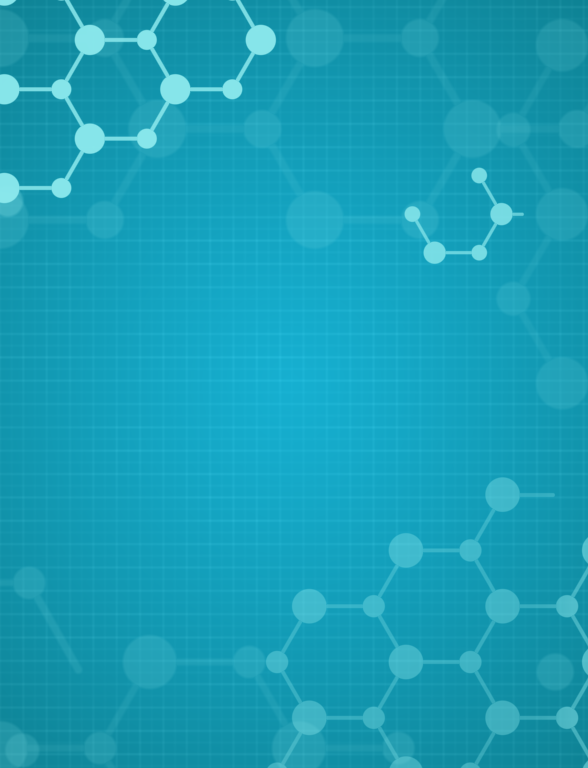
Give the GLSL for this background, as a Shadertoy shader.

```glsl
const vec3 CENTRE_BLUE = vec3(0.09, 0.69, 0.82);
const vec3 EDGE_TEAL = vec3(0.06, 0.515, 0.585);
const vec3 PALE_AQUA = vec3(0.55, 0.915, 0.93);
const float HALF_SQRT3 = 0.8660254;

// Anti-aliased coverage of a signed distance
float cover(float dist, float pixel) {
    return 1.0 - smoothstep(-pixel, pixel, dist);
}

float disc(vec2 p, vec2 centre, float radius, float pixel) {
    return cover(length(p - centre) - radius, pixel);
}

float bond(vec2 p, vec2 a, vec2 b, float halfWidth, float pixel) {
    vec2 ab = b - a;
    float t = clamp(dot(p - a, ab) / dot(ab, ab), 0.0, 1.0);
    return cover(length(p - a - ab * t) - halfWidth, pixel);
}

// Gradient noise
vec2 hashGradient(vec2 cell) {
    float angle = 6.2832 * fract(sin(dot(cell, vec2(127.1, 311.7))) * 43758.5);
    return vec2(cos(angle), sin(angle));
}

float gradientNoise(vec2 p) {
    vec2 i = floor(p), f = fract(p);
    vec2 u = f * f * f * (f * (f * 6.0 - 15.0) + 10.0);
    vec2 e = vec2(1.0, 0.0);
    float low = mix(dot(hashGradient(i), f),
                    dot(hashGradient(i + e), f - e), u.x);
    float high = mix(dot(hashGradient(i + e.yx), f - e.yx),
                     dot(hashGradient(i + 1.0), f - 1.0), u.x);
    return mix(low, high, u.y);
}

// Soft woven lines, repeated on both axes
float gridLines(vec2 p, float period, vec2 phase, float halfWidth) {
    vec2 d = abs(fract(p / period - phase + 0.5) - 0.5) * period;
    vec2 lines = 1.0 - smoothstep(vec2(0.0), vec2(halfWidth), d);
    return lines.x * 0.7 + lines.y;
}

bool inside(vec2 node, vec2 centre, vec2 radii) {
    return length((node - centre) / radii) < 1.0;
}

// Honeycomb of large and small atoms, kept within an ellipse.
// size = large radius, small radius, bond half width
float molecule(vec2 p, vec2 origin, float edge, vec3 size,
               vec2 centre, vec2 radii, float bondAlpha, float pixel) {
    vec2 q = (p - origin) / edge;
    float column = round(q.x / 1.5);
    float row = round((q.y / HALF_SQRT3 - column) * 0.5);
    float atoms = 0.0, bonds = 0.0;
    for (int k = 0; k < 9; k++) {
        float i = column + float(k % 3 - 1);
        float j = row + float(k / 3 - 1);
        vec2 large = origin + edge * vec2(1.5 * i, HALF_SQRT3 * (i + 2.0 * j));
        bool keepLarge = inside(large, centre, radii);
        if (keepLarge) atoms = max(atoms, disc(p, large, size.x, pixel));
        for (int n = 0; n < 3; n++) {
            float angle = float(n) * 2.0943951;
            vec2 small = large + edge * vec2(cos(angle), sin(angle));
            if (!inside(small, centre, radii)) continue;
            atoms = max(atoms, disc(p, small, size.y, pixel));
            if (keepLarge) bonds = max(bonds, bond(p, large, small, size.z, pixel));
        }
    }
    return max(atoms, bonds * bondAlpha);
}

void mainImage(out vec4 fragColor, in vec2 fragCoord) {
    vec2 p = fragCoord / iResolution.y;
    float pixel = 0.9 / iResolution.y;
    float soft = max(pixel, 0.0025);

    // Radial glow
    float reach = length((p - vec2(0.38, 0.5)) * vec2(1.1, 1.0));
    vec3 color = mix(CENTRE_BLUE, EDGE_TEAL, min(pow(reach / 0.65, 1.2), 1.0));

    // Woven grid with uneven threads
    float weave = gridLines(p, 0.0304, vec2(0.0, 0.59), 0.003)
                + 0.7 * gridLines(p, 0.0152, vec2(0.0, 0.18), 0.0028);
    float thread = 1.0 + 0.6 * gradientNoise(p * vec2(9.0, 14.0));
    color += vec3(0.018, 0.017, 0.016) * (weave * thread - 0.25);

    // Faint distant molecules
    float top = molecule(p, vec2(0.41, 0.9505), 0.1367, vec3(0.0375, 0.0245, 0.005),
                         vec2(0.378, 1.521), vec2(0.905), 0.65, soft);
    float side = molecule(p, vec2(0.732, 0.721), 0.127, vec3(0.034, 0.022, 0.0045),
                          vec2(0.703, 0.721), vec2(0.078, 0.26), 0.65, soft);
    float bottom = molecule(p, vec2(0.195, 0.138), 0.1295, vec3(0.035, 0.021, 0.0045),
                            vec2(0.26, 0.01), vec2(0.28, 0.195), 0.65, soft);
    color = mix(color, PALE_AQUA, 0.14 * top);
    color = mix(color, PALE_AQUA, 0.13 * side);
    color = mix(color, PALE_AQUA, 0.15 * bottom);

    // Loose atoms and bonds
    vec2 leftAtom = vec2(0.038, 0.241);
    float loose = max(disc(p, leftAtom, 0.021, soft), disc(p, vec2(0.723, 0.125), 0.024, soft));
    loose = max(loose, disc(p, vec2(0.029, 0.023), 0.022, soft));
    loose = max(loose, bond(p, leftAtom, vec2(0.102, 0.128), 0.005, soft) * 0.8);
    loose = max(loose, bond(p, leftAtom, vec2(-0.05, 0.241), 0.004, soft) * 0.7);
    color = mix(color, PALE_AQUA, 0.15 * loose);
    color = mix(color, PALE_AQUA, 0.3 * disc(p, vec2(0.01, 0.738), 0.02, soft));

    // Middle-distance molecule
    float middle = molecule(p, vec2(0.5286, 0.138), 0.0839, vec3(0.0225, 0.0145, 0.0025),
                            vec2(0.638, 0.01), vec2(0.3516), 0.8, pixel);
    middle = max(middle, 0.7 * bond(p, vec2(0.654, 0.3555), vec2(0.72, 0.3555), 0.0025, pixel));
    color = mix(color, PALE_AQUA, (0.37 + 0.15 * smoothstep(0.69, 0.76, p.x)) * middle);

    // Bright foreground molecules
    float ring = molecule(p, vec2(0.566, 0.671), 0.058, vec3(0.0145, 0.0102, 0.0021),
                          vec2(0.612, 0.698), vec2(0.081), 0.85, pixel);
    ring = max(ring, 0.8 * bond(p, vec2(0.653, 0.721), vec2(0.68, 0.721), 0.0021, pixel));
    color = mix(color, PALE_AQUA, 0.82 * ring);
    float cluster = molecule(p, vec2(0.117, 0.948), 0.0742, vec3(0.0197, 0.013, 0.0026),
                             vec2(0.078, 1.0), vec2(0.276), 0.9, pixel);
    color = mix(color, PALE_AQUA, 0.95 * cluster);

    fragColor = vec4(color, 1.0);
}
```
